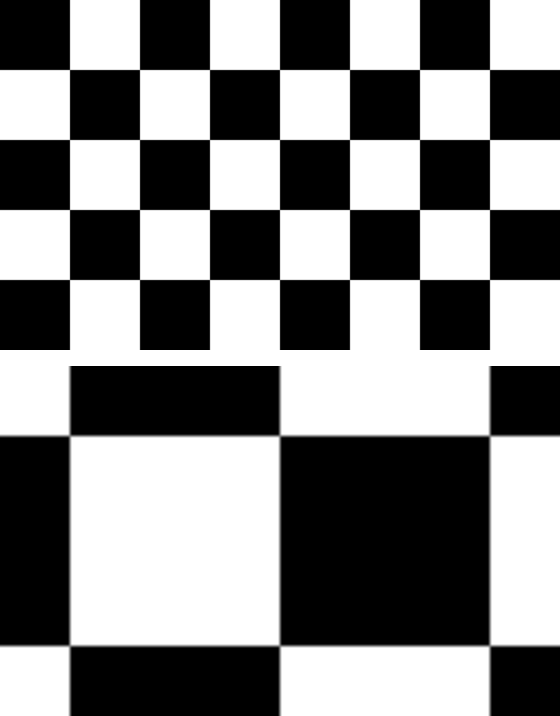
Top: the whole. Bottom: its middle third, enlarged.
Write a Shadertoy shader that draws this pattern.

```glsl
// Black and white checkerboard, eight squares across and five down, with slightly soft edges.
#define GRID vec2(8.0, 5.0)
#define DARK vec3(0.0)
#define LIGHT vec3(1.0)
#define SOFTNESS 0.0125   // half-width of an edge, in squares
#define MIN_PIXELS 0.8    // smallest half-width of an edge, in pixels

// Alternates between -1 and 1 per square, blending only at inner edges.
vec2 alternate(vec2 cell, vec2 blend) {
    vec2 edge = clamp(floor(cell + 0.5), vec2(1.0), GRID - 1.0);
    vec2 side = smoothstep(-blend, blend, cell - edge) * 2.0 - 1.0;
    vec2 direction = mod(edge, 2.0) * 2.0 - 1.0;
    return side * direction;
}

void mainImage(out vec4 fragColor, in vec2 fragCoord) {
    vec2 cell = fragCoord / iResolution.xy * GRID;
    vec2 blend = max(vec2(SOFTNESS), MIN_PIXELS * GRID / iResolution.xy);

    // Squares whose column and row agree are dark, including the lower left.
    vec2 wave = alternate(cell, blend);
    float light = 0.5 - 0.5 * wave.x * wave.y;
    fragColor = vec4(mix(DARK, LIGHT, light), 1.0);
}
```
